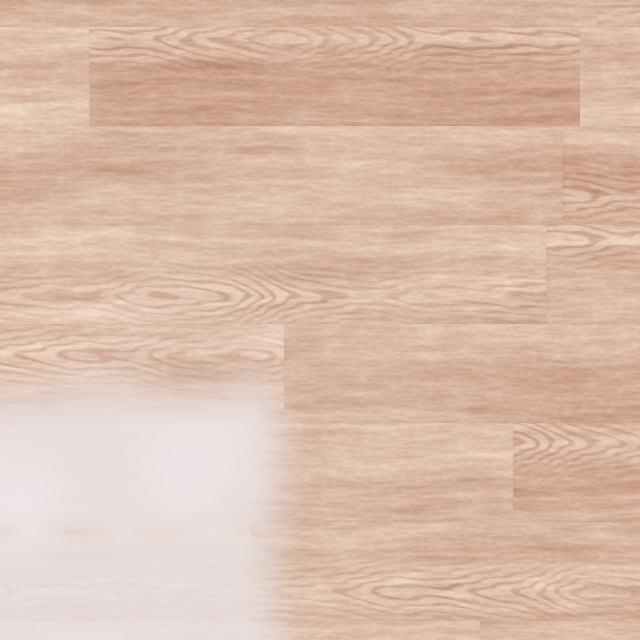
Reproduce this texture procedurally as a WebGL 2 fragment shader.

```glsl
#version 300 es
precision highp float;
// Laminate floor of long staggered wooden planks, with a soft window glare at lower left.
// Stretched cellular noise makes the fibres; contours of layered sines make the
// arched growth rings. Each plank has its own tone, seed and ring position.

#define ROW_HEIGHT 0.1547
#define ROW_TOP 0.958
#define PLANK_LENGTH 0.95
#define SHORT_LENGTH 0.766
#define STAGGER 0.026
#define SEAM_DEPTH 0.05
#define RING_DENSITY 14.0
#define RING_DEPTH 0.44
#define FIBRE_DEPTH 0.33
#define TONE_DEPTH 0.29
#define GLARE_STRENGTH 0.83

uniform vec2 u_resolution;
out vec4 fragColor;

const vec3 DARK_WOOD = vec3(0.72, 0.53, 0.43);
const vec3 LIGHT_WOOD = vec3(0.935, 0.835, 0.755);
const vec3 GLARE = vec3(0.915, 0.885, 0.892);

// Per row from the top: values for the planks left and right of the joint.
// A ring height of -1 leaves a plank plain.
const vec2 RING_HEIGHT[8] = vec2[8](
    vec2(-1.0, 0.3), vec2(0.87, -1.0), vec2(-1.0, 0.3), vec2(0.28, 0.85),
    vec2(0.68, -1.0), vec2(-1.0, 0.8), vec2(0.29, 0.29), vec2(-1.0, -1.0));
const vec2 TONE[8] = vec2[8](
    vec2(0.0, -0.3), vec2(-0.45, 0.35), vec2(0.05, -0.25), vec2(0.15, 0.05),
    vec2(0.15, -0.1), vec2(0.15, -0.25), vec2(0.0, -0.05), vec2(0.5, -0.1));

vec2 hash2(vec2 p) {
    vec2 q = vec2(dot(p, vec2(127.1, 311.7)), dot(p, vec2(269.5, 183.3)));
    return fract(sin(q) * 43758.55);
}

// Distance to the nearest scattered point
float cellular(vec2 p) {
    vec2 cell = floor(p), f = fract(p);
    float nearest = 4.0;
    for (int j = -1; j <= 1; j++)
        for (int i = -1; i <= 1; i++) {
            vec2 o = vec2(i, j);
            vec2 d = o + hash2(cell + o) - f;
            nearest = min(nearest, dot(d, d));
        }
    return sqrt(nearest);
}

float gaussian(vec2 d, float sharpness) { return exp(-dot(d, d) * sharpness); }

// Fibres at four scales plus sparse dark smears
float fibreShade(vec2 p, float seed) {
    p.y += 0.003 * sin(p.x * 9.0 + seed) + 0.0015 * sin(p.x * 23.0 + seed * 2.0);
    p += seed * vec2(3.17, 1.31);
    float broad = cellular(p * vec2(1.7, 15.0)) - 0.48;
    float medium = cellular(p * vec2(5.0, 62.0)) - 0.48;
    float fine = cellular(p * vec2(20.0, 140.0)) - 0.48;
    float pores = cellular(p * vec2(75.0, 210.0)) - 0.48;
    float smear = 1.0 - smoothstep(0.0, 0.26, cellular(p * vec2(3.3, 24.0) + 7.0));
    return FIBRE_DEPTH * (broad + 0.8 * medium + 0.8 * fine + 0.6 * pores) - 0.16 * smear;
}

// Nested arches and ovals around a horizontal axis
float ringShade(float x, float offset, float seed) {
    float drift = 3.0 * sin(x * 7.0 + seed) + 1.0 * sin(x * 17.0 + seed * 1.7)
                + 0.25 * sin(x * 43.0 + seed * 2.3);
    float phase = RING_DENSITY * sqrt(offset * offset + 0.002) + drift;
    phase += 0.12 * sin(x * 90.0 + offset * 40.0);
    float line = smoothstep(0.38, 1.0, 0.5 + 0.5 * sin(6.2832 * phase));
    float band = exp(-pow(offset / 0.26, 2.0));
    float fade = 0.75 + 0.25 * sin(x * 11.0 + seed * 3.0);
    return band * (0.17 - RING_DEPTH * fade * line);
}

vec3 woodColor(vec2 p) {
    // Plank layout
    float depth = (ROW_TOP - p.y) / ROW_HEIGHT;
    float row = floor(depth);
    float height = 1.0 - fract(depth);
    float halfShift = row > 1.5 ? mod(row, 2.0) * 0.384 : 0.0;
    float joint = 0.906 - STAGGER * row - halfShift;
    float along = (p.x - joint) / (row == 0.0 ? SHORT_LENGTH : PLANK_LENGTH);
    float plank = floor(along);
    float seed = 6.2832 * hash2(vec2(row, plank) + 5.0).x;

    // Shade from tone, fibres, rings and a paler upper strip
    int index = clamp(int(row) + 1, 0, 7);
    bool isLeft = plank == -1.0;
    float ringHeight = isLeft ? RING_HEIGHT[index].x : RING_HEIGHT[index].y;
    float tone = isLeft ? TONE[index].x : TONE[index].y;
    float shade = 0.66 + TONE_DEPTH * tone + fibreShade(p, seed);
    shade += ringShade(p.x, height - ringHeight, seed);
    shade += 0.10 * smoothstep(0.6, 0.9, height) - 0.03;
    shade += 0.05 * sin(p.x * 8.0 + seed) * sin(p.y * 13.0 + seed);
    shade += 0.02 * sin(p.x * 520.0) * sin(p.y * 470.0);

    // Faint seams
    float rowEdge = min(height, 1.0 - height) * ROW_HEIGHT;
    float endEdge = min(fract(along), 1.0 - fract(along)) * PLANK_LENGTH;
    shade -= SEAM_DEPTH * (1.0 - smoothstep(0.0, 0.003, min(rowEdge, endEdge)));
    return mix(DARK_WOOD, LIGHT_WOOD, clamp(shade, -0.1, 1.08));
}

// Glare with a soft edge, two bright pools, a streaked gap and a wide haze
vec3 addGlare(vec3 wood, vec2 p) {
    vec2 g = p + 0.006 * vec2(sin(p.y * 17.0), 2.0 * sin(p.x * 24.0 + 1.0));
    float area = (1.0 - smoothstep(0.38, 0.50, g.x)) * (1.0 - smoothstep(0.33, 0.47, g.y));
    float pools = gaussian(g - vec2(0.29, 0.29), 75.0) + gaussian(g - vec2(0.02, 0.23), 90.0);
    float gap = exp(-pow((p.y - 0.168) / 0.012, 2.0)) * (0.5 + 0.5 * cos((p.x - 0.26) * 46.0));
    float haze = 0.14 * gaussian(p - vec2(0.3, 0.38), 9.0);
    float glare = max(area * (GLARE_STRENGTH + 0.13 * pools - 0.2 * gap), haze);
    return mix(wood, GLARE + 0.02 * pools, min(glare, 0.97));
}

void main() {
    // Four samples per pixel smooth every edge
    vec3 sum = vec3(0.0);
    for (int i = 0; i < 4; i++) {
        vec2 p = (gl_FragCoord.xy + vec2(i % 2, i / 2) * 0.5 - 0.25) / u_resolution;
        sum += addGlare(woodColor(p), p);
    }
    fragColor = vec4(sum * 0.25, 1.0);
}
```
